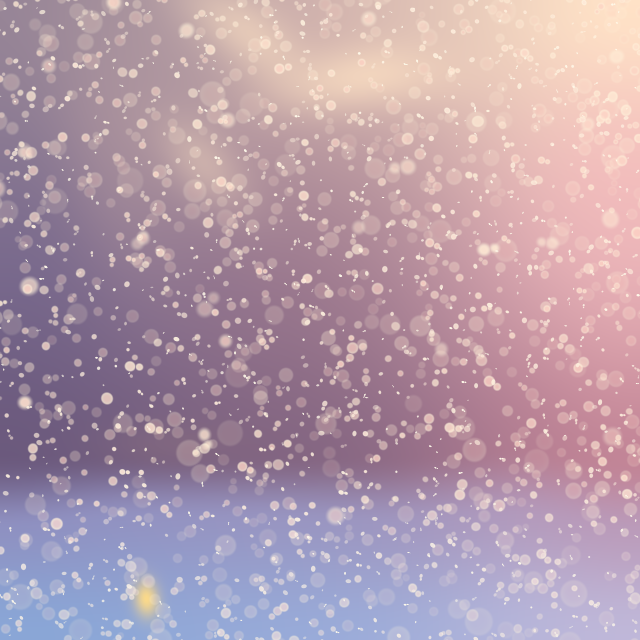
A Shadertoy shader for this background:

```glsl
vec2 hash2(vec2 p) {
    return fract(sin(vec2(dot(p, vec2(127.1, 311.7)), dot(p, vec2(269.5, 183.3)))) * 43758.5453);
}

float noise(vec2 p) {
    vec2 i = floor(p), f = fract(p);
    f = f * f * (3.0 - 2.0 * f);
    return mix(mix(hash2(i).x, hash2(i + vec2(1, 0)).x, f.x),
               mix(hash2(i + vec2(0, 1)).x, hash2(i + vec2(1, 1)).x, f.x), f.y);
}

mat2 rotation(float a) {
    return mat2(cos(a), -sin(a), sin(a), cos(a));
}

// Soft elliptical spot of light
float glow(vec2 p, vec2 centre, vec2 size, float angle) {
    vec2 q = rotation(angle) * (p - centre) / size;
    return exp(-dot(q, q));
}

// Horizontal blend through three colours
vec3 across(vec3 left, vec3 middle, vec3 right, float x) {
    return mix(mix(left, middle, smoothstep(0.0, 0.55, x)), right, smoothstep(0.45, 1.0, x));
}

vec3 backdrop(vec2 p) {
    p += 0.025 * (vec2(noise(p * 5.0), noise(p * 5.0 + 31.0)) - 0.5);
    vec3 snow  = across(vec3(0.54, 0.65, 0.84), vec3(0.60, 0.67, 0.85), vec3(0.75, 0.72, 0.85), p.x);
    vec3 haze  = across(vec3(0.56, 0.56, 0.75), vec3(0.60, 0.58, 0.75), vec3(0.73, 0.60, 0.72), p.x);
    vec3 plum  = across(vec3(0.42, 0.35, 0.49), vec3(0.52, 0.40, 0.51), vec3(0.76, 0.52, 0.59), p.x);
    vec3 mauve = across(vec3(0.47, 0.41, 0.55), vec3(0.62, 0.48, 0.56), vec3(0.90, 0.69, 0.71), p.x);
    vec3 sky   = across(vec3(0.59, 0.52, 0.59), vec3(0.82, 0.70, 0.68), vec3(1.00, 0.89, 0.78), p.x);

    vec3 col = mix(snow, haze, smoothstep(0.0, 0.22, p.y));
    col = mix(col, plum, smoothstep(0.18, 0.29, p.y));
    col = mix(col, mauve, smoothstep(0.27, 0.62, p.y));
    col = mix(col, sky, smoothstep(0.52, 1.0, p.y));

    // Blurred lights
    vec3 cream = vec3(1.0, 0.89, 0.77);
    col = mix(col, cream, 0.55 * glow(p, vec2(0.38, 0.95), vec2(0.12, 0.045), -0.6));
    col = mix(col, cream, 0.70 * glow(p, vec2(0.57, 0.88), vec2(0.13, 0.05), 0.1));
    col = mix(col, cream, 0.45 * glow(p, vec2(0.32, 0.75), vec2(0.09, 0.05), -0.8));
    col = mix(col, vec3(0.72, 0.61, 0.63), 0.45 * glow(p, vec2(0.20, 0.78), vec2(0.10, 0.20), 0.2));
    col = mix(col, vec3(0.96, 0.72, 0.74), 0.50 * glow(p, vec2(0.98, 0.72), vec2(0.20, 0.17), 0.0));
    col = mix(col, vec3(0.55, 0.44, 0.50), 0.40 * glow(p, vec2(0.27, 0.31), vec2(0.11, 0.04), 0.0));
    return mix(col, vec3(1.0, 0.86, 0.53), 0.95 * glow(p, vec2(0.225, 0.065), vec2(0.019, 0.026), 0.0));
}

// One scattered sheet of bokeh flakes laid over col
vec3 flakes(vec3 col, vec2 p, float cells, vec2 radii, float density,
            float opacity, float blur, float whiteness) {
    vec2 home = floor(p * cells);
    float edge = max(blur, 0.7 / iResolution.y);
    for (int y = -1; y <= 1; y++)
    for (int x = -1; x <= 1; x++) {
        vec2 id = home + vec2(x, y);
        vec2 place = hash2(id + cells), kind = hash2(id + cells * 2.3 + 7.0);
        vec2 shape = hash2(id + cells * 3.7 + 19.0);
        vec2 centre = (id + place) / cells;
        float clump = mix(0.55, 1.45, noise(centre * 13.0 + cells));
        if (kind.x > density * clump) continue;

        float r = mix(radii.x, radii.y, shape.x * shape.x);
        vec2 q = rotation(shape.y * 6.2832) * (p - centre);
        q.y *= 1.0 + whiteness * kind.y * 0.9;
        float d = length(q) - r;
        // Some flakes overlap a smaller companion
        if (place.x > 0.72) d = min(d, length(q - vec2(1.7, 0.5) * r) - r * 0.7);

        float cover = 1.0 - smoothstep(-edge, edge, d);
        vec3 core = mix(vec3(0.99, 0.80, 0.75), vec3(1.0, 0.92, 0.83), kind.y);
        core = mix(core, vec3(0.86, 0.83, 0.91), 0.5 * (1.0 - smoothstep(0.12, 0.27, p.y)));
        vec3 tint = mix(core, vec3(1.0, 0.97, 0.87), smoothstep(-0.6 * r, 0.0, d) * 0.7);
        tint = mix(tint, vec3(1.0, 0.99, 0.93), whiteness);
        col = mix(col, tint, cover * opacity * mix(0.45, 1.0, shape.y));
    }
    return col;
}

void mainImage(out vec4 fragColor, in vec2 fragCoord) {
    vec2 p = fragCoord / iResolution.y;
    vec3 col = backdrop(fragCoord / iResolution.xy);

    // From far out of focus to crisp sparks
    col = flakes(col, p, 13.0, vec2(0.013, 0.022), 0.42, 0.28, 0.0025, 0.0);
    col = flakes(col, p, 27.0, vec2(0.007, 0.013), 0.52, 0.36, 0.0018, 0.0);
    col = flakes(col, p, 9.0, vec2(0.009, 0.014), 0.22, 0.90, 0.0050, 0.1);
    col = flakes(col, p, 34.0, vec2(0.0045, 0.0095), 0.42, 0.85, 0.0017, 0.1);
    col = flakes(col, p, 41.0, vec2(0.0025, 0.0050), 0.40, 0.95, 0.0013, 0.5);
    col = flakes(col, p, 47.0, vec2(0.0014, 0.0028), 0.28, 1.0, 0.0009, 0.9);
    fragColor = vec4(col, 1.0);
}
```
